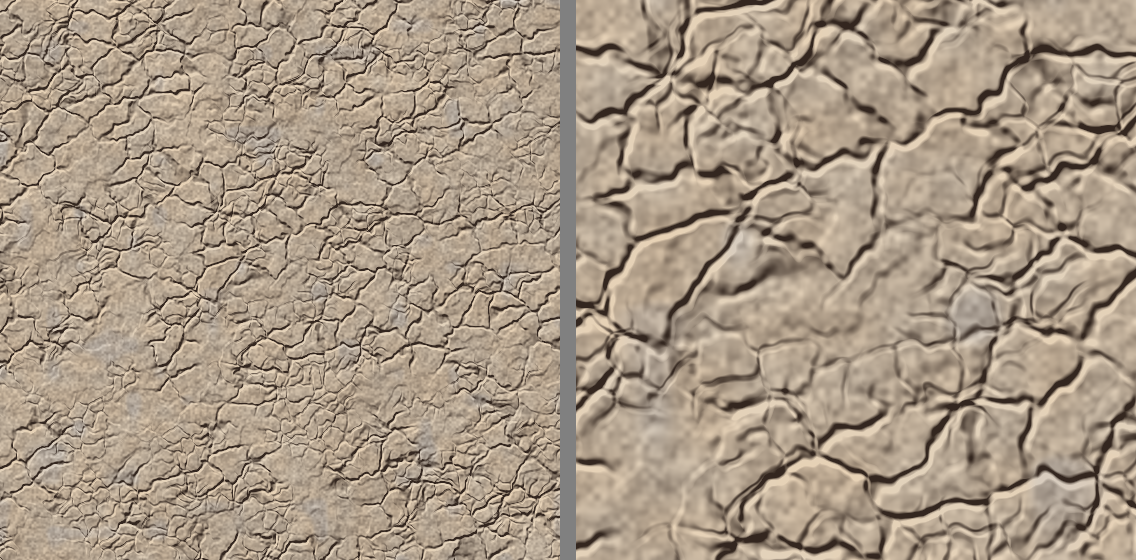
Left: the whole. Right: its middle third, enlarged.
Write a three.js fragment shader that draws this texture.

```glsl
varying vec2 vUv;

const vec3 SHADOW = vec3(0.20, 0.15, 0.12);
const vec3 SAND = vec3(0.82, 0.75, 0.66);
const vec3 DUST = vec3(0.75, 0.72, 0.69);
const vec2 LIGHT_DIR = vec2(-0.45, 0.89);
const float LIGHT_STEP = 0.004;
const float PLATES = 21.0;        // large cracked plates across the canvas
const float CHIPS = 44.0;         // small flakes across the canvas
const float LEDGES = 15.0;        // scale of the stepped scarps
const float LEDGE_STEPS = 5.0;
const float ROUGHNESS = 62.0;
const float GRAIN = 240.0;
const float STRETCH = 0.8;        // elongates cracks across the light
const float BASE_TONE = 0.84;
const float SHADE_GAIN = 0.95;
const float LIT_GAIN = 0.45;

vec2 hash2(vec2 p) {
  vec3 h = fract(p.xyx * vec3(0.1031, 0.1030, 0.0973));
  h += dot(h, h.yzx + 33.33);
  return fract((h.xx + h.yz) * h.zy);
}

float noise(vec2 p) {
  vec2 i = floor(p);
  vec2 f = fract(p);
  f = f * f * (3.0 - 2.0 * f);
  float low = mix(hash2(i).x, hash2(i + vec2(1.0, 0.0)).x, f.x);
  float high = mix(hash2(i + vec2(0.0, 1.0)).x, hash2(i + 1.0).x, f.x);
  return mix(low, high, f.y);
}

float layeredNoise(vec2 p) {
  float sum = 0.0;
  float amplitude = 0.5;
  for (int i = 0; i < 3; i++) {
    sum += amplitude * noise(p);
    p = mat2(1.6, 1.2, -1.2, 1.6) * p + 17.3;
    amplitude *= 0.5;
  }
  return sum;
}

// Gap between the two nearest cell centres: zero on a cell border
float cellEdge(vec2 p) {
  vec2 cell = floor(p);
  vec2 f = fract(p);
  float nearest = 8.0;
  float second = 8.0;
  for (int y = -1; y <= 1; y++) {
    for (int x = -1; x <= 1; x++) {
      vec2 offset = vec2(float(x), float(y));
      float d = length(offset + hash2(cell + offset) - f);
      second = min(second, max(nearest, d));
      nearest = min(nearest, d);
    }
  }
  return second - nearest;
}

vec2 warp(vec2 p, float scale) {
  return vec2(noise(p * scale), noise(p * scale + 71.7)) - 0.5;
}

// x: surface height, y: crack depth
vec2 surface(vec2 p) {
  vec2 q = p + 0.020 * warp(p, 27.0) + 0.010 * warp(p, 74.0) + 0.004 * warp(p, 165.0);
  vec2 along = vec2(LIGHT_DIR.y, -LIGHT_DIR.x);
  q = vec2(dot(q, along) * STRETCH, dot(q, LIGHT_DIR)) + 3.0;

  float plateMask = smoothstep(0.25, 0.60, noise(p * 13.0 + 5.0));
  float chipMask = smoothstep(0.40, 0.70, noise(p * 18.0 + 40.0));
  float plateCrack = plateMask * (1.0 - smoothstep(0.0, 0.15, cellEdge(q * PLATES)));
  float chipCrack = chipMask * (1.0 - smoothstep(0.0, 0.22, cellEdge(q * CHIPS)));

  float level = layeredNoise(q * LEDGES) * LEDGE_STEPS;
  float ledge = floor(level) + smoothstep(0.38, 0.62, fract(level));
  float rough = layeredNoise(p * ROUGHNESS);

  float crack = plateCrack + 0.55 * chipCrack;
  return vec2(0.38 * ledge + 0.85 * rough - crack, crack);
}

void main() {
  // Directional relief lighting
  vec2 here = surface(vUv);
  vec2 towardLight = surface(vUv + LIGHT_DIR * LIGHT_STEP);
  float slope = here.x - towardLight.x;
  float tone = BASE_TONE + SHADE_GAIN * min(slope, 0.0) + LIT_GAIN * max(slope, 0.0);
  tone -= 0.22 * here.y;

  // Fine grain and broad variation
  tone += 0.26 * (noise(vUv * GRAIN) - 0.5);
  tone += 0.08 * (noise(vUv * 6.0) - 0.5);
  tone = clamp(tone, 0.0, 1.12);

  // Sand colour with sparse grey dust and a faint warm drift
  float dust = smoothstep(0.74, 0.92, noise(vUv * 21.0 + 9.0));
  vec3 ground = mix(SAND, DUST, 0.6 * dust);
  ground *= 1.0 + vec3(0.03, 0.0, -0.04) * (noise(vUv * 34.0 + 60.0) - 0.5);
  gl_FragColor = vec4(mix(SHADOW, ground, tone), 1.0);
}
```
